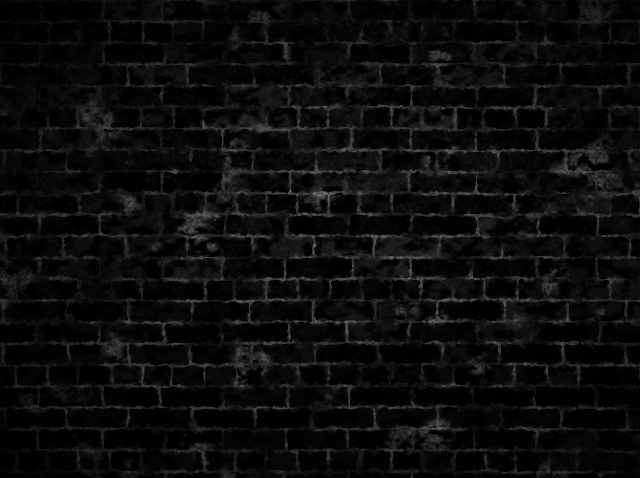
This texture is drawn by a Shadertoy shader. Its source:

```glsl
// Near-black weathered brick wall with thin grey mortar and a header course every fourth row.

float hash(vec2 p) {
    uvec2 q = uvec2(ivec2(floor(p))) * uvec2(1597u, 3812u) + 7919u;
    uint n = (q.x ^ (q.y << 7)) * 73856u + q.y * 19349u;
    n = (n ^ (n >> 15)) * 60493u;
    n = (n ^ (n >> 13)) * 51787u;
    n ^= n >> 16;
    return float(n & 65535u) / 65535.0;
}

float noise(vec2 p) {
    vec2 i = floor(p), f = fract(p);
    f = f * f * (3.0 - 2.0 * f);
    return mix(mix(hash(i), hash(i + vec2(1, 0)), f.x),
               mix(hash(i + vec2(0, 1)), hash(i + vec2(1, 1)), f.x), f.y);
}

float fbm(vec2 p) {
    float sum = 0.0, gain = 0.533;
    for (int i = 0; i < 4; i++) {
        sum += gain * noise(p);
        p = p * 2.03 + 17.3;
        gain *= 0.5;
    }
    return sum;
}

// Some header joints are left out, so two headers become one stretcher.
bool jointMissing(float joint, float row, bool header) {
    return header && mod(joint, 2.0) > 0.5 && hash(vec2(joint + 31.0, row + 57.0)) < 0.25;
}

float jointPosition(float joint, float row) {
    return joint + 0.1 * hash(vec2(joint + 5.0, row + 211.0));
}

float roundedBox(vec2 p, vec2 halfSize, float radius) {
    vec2 q = abs(p) - halfSize + radius;
    return length(max(q, 0.0)) + min(max(q.x, q.y), 0.0) - radius;
}

void mainImage(out vec4 fragColor, in vec2 fragCoord) {
    vec2 uv = fragCoord / iResolution.xy;
    vec2 p = fragCoord / iResolution.y;
    float pixel = 1.0 / iResolution.y;

    // Uneven edges and slightly sagging courses
    vec2 wall = p + 0.0045 * (vec2(noise(p * 55.0), noise(p * 55.0 + 40.0)) - 0.5);
    wall.y += 0.004 * (noise(p * vec2(5.0, 3.0) + 9.0) - 0.5);

    // Courses: 22 and a sliver, alternating by half a brick
    float rowHeight = 0.0449;
    float v = (wall.y - 0.012) / rowHeight;
    float row = floor(v);
    bool header = mod(row, 4.0) < 0.5;
    float flip = row > 3.5 && row < 7.5 ? 1.0 : 0.0;
    float shift = header ? 0.5 : 0.56 * mod(row + flip, 2.0);
    float brickWidth = header ? 0.0652 : 0.1304;

    // Left and right joints of the current brick
    float u = wall.x / brickWidth - shift;
    float cell = floor(u);
    if (u < jointPosition(cell, row)) cell -= 1.0;
    float first = jointMissing(cell, row, header) ? cell - 1.0 : cell;
    float last = jointMissing(cell + 1.0, row, header) ? cell + 2.0 : cell + 1.0;
    float left = jointPosition(first, row), right = jointPosition(last, row);

    // Brick outline, negative inside
    vec2 center = vec2(0.5 * (left + right) * brickWidth, 0.5 * rowHeight);
    vec2 local = vec2(u * brickWidth, (v - row) * rowHeight) - center;
    vec2 halfSize = vec2(0.5 * (right - left) * brickWidth, 0.5 * rowHeight) - 0.0025;
    float d = roundedBox(local, halfSize, 0.005) + 0.0045 * (noise(p * 150.0) - 0.5);
    float mortar = smoothstep(-0.4 * pixel - 0.0005, 0.4 * pixel + 0.0005, d);

    // Brick faces: darker low on the wall, sooty and blotched
    float blotch = fbm(p * vec2(45.0, 60.0));
    float grain = noise(p * 230.0);
    float tone = hash(vec2(first + 83.0, row + 19.0));
    float lit = smoothstep(0.1, 0.6, uv.y);
    float soot = smoothstep(0.3, 0.65, blotch);
    float brick = 0.002 + mix(0.035, 0.095, lit) * tone * tone * soot;
    brick += 0.05 * mix(0.3, 1.0, lit) * soot * grain * grain;

    // Pale lime wear spreading from the joints
    float wear = smoothstep(0.59, 0.78, fbm(p * 12.0 + 3.0));
    brick += wear * 0.2 * smoothstep(0.38, 0.65, blotch) * (0.6 + 0.8 * grain);
    float crumbs = smoothstep(0.45, 0.85, noise(p * 100.0 + 8.0));
    brick += 0.09 * smoothstep(-0.008, 0.0, d) * crumbs;

    // Mortar fades in places
    float lime = mix(0.05, 0.235, smoothstep(0.28, 0.7, fbm(p * 22.0 + 60.0)));
    lime *= 0.6 + 0.8 * grain;
    lime += 0.09 * wear;

    // Dim corners, darkest at upper left
    vec2 c = uv - vec2(0.56, 0.46);
    float shade = clamp(1.2 - 2.0 * dot(c, c), 0.15, 1.2);
    fragColor = vec4(vec3(mix(brick, lime, mortar) * shade), 1.0);
}
```
